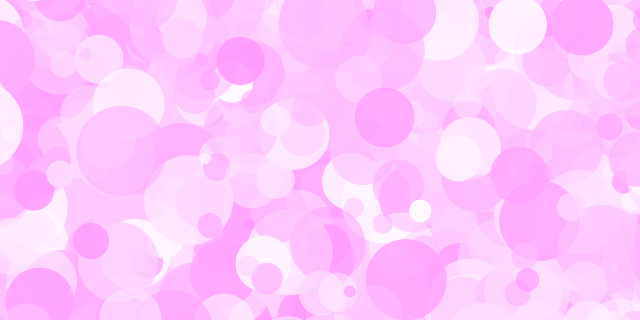
This background is drawn by a WebGL 1 fragment shader. Its source:

```glsl
precision highp float;

// Overlapping translucent discs in tones from pink to white.
// Discs of random place, size and opacity are painted back to front,
// with tones spread evenly over the paint order.

uniform vec2 u_resolution;

const int DISC_COUNT = 520;

// Four random values in 0..1 from one number.
vec4 hash41(float n) {
    vec4 p = fract(n * vec4(0.1031, 0.1030, 0.0973, 0.1099));
    p += dot(p, p.wzxy + 33.33);
    return fract((p.xxyz + p.yzzw) * p.zywx);
}

void main() {
    // The canvas height is one unit.
    vec2 uv = gl_FragCoord.xy / u_resolution.y;
    float aspect = u_resolution.x / u_resolution.y;
    float halfPixel = 0.6 / u_resolution.y;
    float green = 0.8;

    for (int i = 0; i < DISC_COUNT; i++) {
        float id = float(i) + 1.0;
        vec4 rnd = hash41(id);

        // Centres reach past the border so that discs are cut by it.
        vec2 center = mix(vec2(-0.13), vec2(aspect, 1.0) + 0.13, rnd.xy);
        float radius = mix(0.01, 0.142, rnd.z);
        float opacity = mix(0.4, 0.95, rnd.w);

        // Golden-ratio steps keep the shares of the tones balanced.
        float tone = mix(0.6, 1.0, pow(fract(id * 0.618034), 1.2));

        float edge = distance(uv, center) - radius;
        float coverage = 1.0 - smoothstep(-halfPixel, halfPixel, edge);
        green = mix(green, tone, coverage * opacity);
    }

    gl_FragColor = vec4(1.0, green, 1.0, 1.0);
}
```
